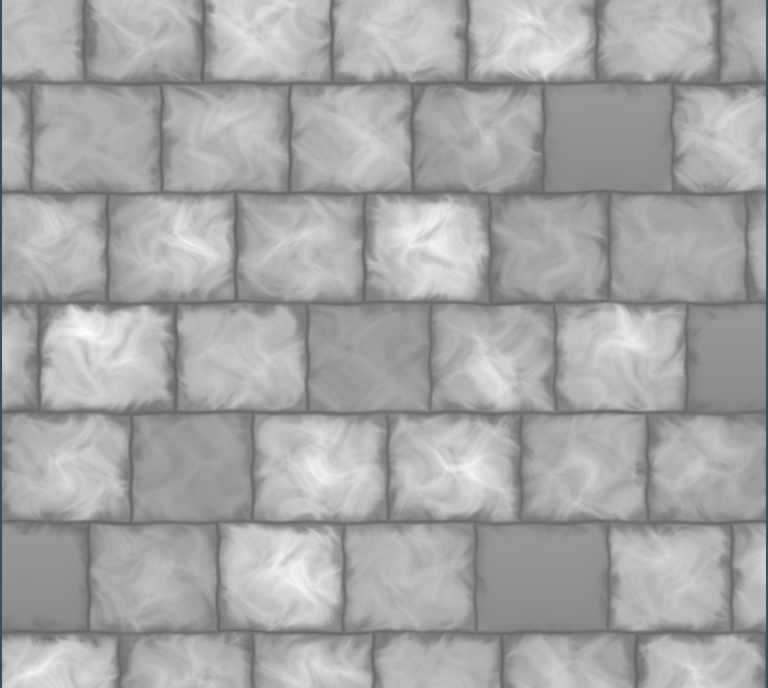
Give the GLSL for this texture map, as a Shadertoy shader.

```glsl
// Weathered grey stone blocks in staggered courses, with thin dark side rails.
#define COLUMNS 6.0        // blocks across the canvas
#define COURSES 6.265      // courses down the canvas
#define TOP_CUT 0.242      // part of the top course that is cut off
#define ASPECT 1.17        // block width over course height
#define JITTER 0.11        // spread of the upright joints
#define JOINT_WIDTH 0.032  // half width of a soft joint
#define JOINT_TONE 0.40
#define EDGE_TONE 0.545
#define FACE_TONE 0.655
#define GLOW 0.25          // strength of the pale worn centres
#define RAIL_WIDTH 0.0028
#define RAIL_COLOR vec3(0.26, 0.29, 0.34)

float hash(vec2 p) {
    return fract(sin(dot(p, vec2(127.1, 311.7))) * 4375.85);
}

// Distance to the nearest scattered point
float cellular(vec2 p) {
    vec2 cell = floor(p), f = p - cell;
    float nearest = 2.0;
    for (int j = -1; j <= 1; j++)
        for (int i = -1; i <= 1; i++) {
            vec2 o = vec2(i, j);
            vec2 site = o + vec2(hash(cell + o), hash(cell + o + 41.3));
            nearest = min(nearest, length(site - f));
        }
    return nearest;
}

// Layered cellular noise, bent by sines
float wear(vec2 p) {
    p += 0.28 * vec2(sin(p.y * 3.1 + sin(p.x * 2.3)), sin(p.x * 2.7 + sin(p.y * 3.7)));
    return 0.55 * cellular(p) + 0.3 * cellular(p * 2.1 + 7.0) + 0.15 * cellular(p * 4.3 + 3.0);
}

// Position of the joint left of a block, in block widths
float jointAt(float column, float course) {
    return column + JITTER * (hash(vec2(column, course + 17.0)) - 0.5);
}

// Tone of the stone; c is measured from the block centre in course heights
float stoneTone(vec2 c, vec2 halfSize, vec2 id) {
    float calm = step(hash(id + 5.7), 0.06);
    float w = wear(c * 3.0 + 19.0 * vec2(hash(id), hash(id + 3.1)));
    float depth = 0.2 - length(max(abs(c) - halfSize + 0.2, 0.0));
    float core = smoothstep(-0.01, 0.13, depth + 0.2 * (w - 0.45));

    float edge = EDGE_TONE + 0.07 * (hash(id + 8.3) - 0.5) + 0.16 * (w - 0.45);
    vec2 shift = 0.3 * (vec2(hash(id + 11.9), hash(id + 23.2)) - 0.5);
    vec2 r = c - shift;
    float bump = exp(-4.5 * dot(r, r));
    float glow = GLOW * hash(id + 31.7) * bump * (0.35 + 1.4 * w);
    float face = FACE_TONE + 0.1 * (hash(id + 2.6) - 0.5) + glow + 0.12 * (w - 0.45);
    float flatFace = 0.57 - 0.06 * c.y;
    return mix(edge, mix(face, flatFace, calm), core);
}

void mainImage(out vec4 fragColor, in vec2 fragCoord) {
    vec2 uv = fragCoord / iResolution.xy;
    vec2 p = vec2(uv.x * COLUMNS, (1.0 - uv.y) * COURSES + TOP_CUT);
    p += 0.006 * vec2(sin(p.y * 17.0 + p.x * 3.0), sin(p.x * 11.0) + sin(p.x * 4.3));

    // Stagger of each course
    float stagger[7] = float[7](0.63, 0.23, 0.805, 0.35, 0.02, 0.73, 0.96);
    float course = floor(p.y);
    float x = p.x - stagger[int(clamp(course, 0.0, 6.0))];

    // Block that holds this point
    float column = floor(x);
    if (x < jointAt(column, course)) column -= 1.0;
    else if (x > jointAt(column + 1.0, course)) column += 1.0;
    float left = jointAt(column, course), right = jointAt(column + 1.0, course);
    vec2 halfSize = 0.5 * vec2((right - left) * ASPECT, 1.0);
    vec2 c = vec2((x - 0.5 * (left + right)) * ASPECT, p.y - course - 0.5);
    float tone = stoneTone(c, halfSize, vec2(column, course));

    // Soft joints, darker in places
    vec2 gap = halfSize - abs(c);
    float d = min(gap.x, gap.y);
    float stain = 0.72 + 0.14 * sin(p.x * 5.3 + course * 2.1) + 0.14 * sin(p.y * 9.1 + column * 3.7);
    tone -= 0.05 * exp(-d * 20.0);
    tone = mix(tone, JOINT_TONE, stain * (1.0 - smoothstep(0.0, JOINT_WIDTH, d)));

    // Side rails
    float side = min(uv.x, 1.0 - uv.x);
    float pixel = 1.0 / iResolution.x;
    float rail = 1.0 - smoothstep(RAIL_WIDTH - 0.5 * pixel, RAIL_WIDTH + 0.5 * pixel, side);
    fragColor = vec4(mix(vec3(tone), RAIL_COLOR, rail), 1.0);
}
```
